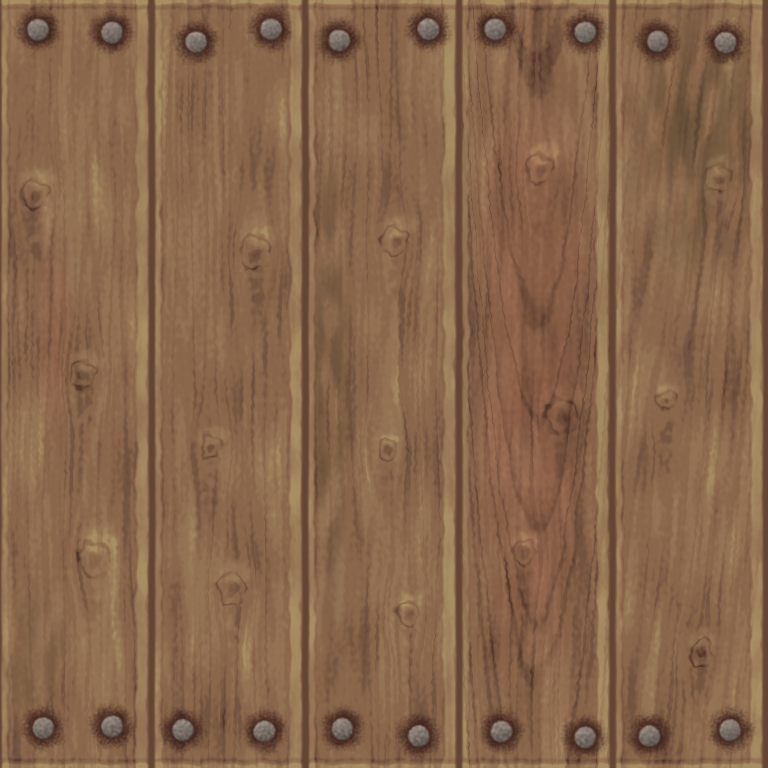
Reproduce this texture procedurally as a WebGL 2 fragment shader.

```glsl
#version 300 es
precision highp float;
// Five weathered upright wooden planks with knots, pale worn edges and rusty nails.
uniform vec2 u_resolution;
out vec4 fragColor;

const float PLANKS = 5.0;
const float SEAM_SHIFT = 0.012;
const vec3 DARK = vec3(0.33, 0.21, 0.16);
const vec3 SHADE = vec3(0.45, 0.33, 0.25);
const vec3 MID = vec3(0.54, 0.40, 0.29);
const vec3 LIGHT = vec3(0.58, 0.45, 0.33);
const vec3 PALE = vec3(0.66, 0.56, 0.39);
const vec3 RED = vec3(0.53, 0.345, 0.265);
const vec3 SOOT = vec3(0.40, 0.31, 0.22);
const vec3 RUST = vec3(0.23, 0.12, 0.10);
const vec3 STEEL = vec3(0.47, 0.43, 0.40);

vec2 hash2(vec2 p) {
  vec3 q = fract(p.xyx * vec3(0.1031, 0.1030, 0.0973));
  q += dot(q, q.yzx + 33.33);
  return fract((q.xx + q.yz) * q.zy);
}

float corner(vec2 cell, vec2 f, vec2 o) {
  return dot(hash2(cell + o) * 2.0 - 1.0, f - o);
}

// Gradient noise, roughly -0.7 to 0.7
float noise(vec2 p) {
  vec2 c = floor(p), f = fract(p);
  vec2 w = f * f * f * (f * (f * 6.0 - 15.0) + 10.0);
  return mix(mix(corner(c, f, vec2(0, 0)), corner(c, f, vec2(1, 0)), w.x),
             mix(corner(c, f, vec2(0, 1)), corner(c, f, vec2(1, 1)), w.x), w.y);
}

// Flat-topped soft ellipse
float stain(vec2 p, vec2 centre, vec2 radii) {
  vec2 d = (p - centre) / radii;
  float r2 = dot(d, d);
  return exp(-r2 * r2);
}

// Soft band of the given half width around zero
float band(float d, float halfWidth, float soft) {
  return 1.0 - smoothstep(halfWidth - soft, halfWidth + soft, abs(d));
}

vec3 woodRamp(float t) {
  vec3 c = mix(DARK, SHADE, smoothstep(-0.1, 0.2, t));
  c = mix(c, MID, smoothstep(0.2, 0.46, t));
  c = mix(c, LIGHT, smoothstep(0.48, 0.7, t));
  return mix(c, PALE, smoothstep(0.7, 1.0, t));
}

vec2 knotCentre(float id, float i) {
  vec2 h = hash2(vec2(id * 7.0 + 3.0, i * 5.0 + 11.0));
  return vec2((id + 0.22 + 0.5 * h.x) / PLANKS, 0.22 + 0.25 * i + 0.16 * (h.y - 0.5));
}

vec2 nailCentre(float id, vec2 side) {
  vec2 h = hash2(vec2(id * 3.0 + side.x, side.y + 21.0)) - 0.5;
  return vec2((id + mix(0.24, 0.77, side.x) + 0.1 * h.x) / PLANKS, mix(0.046, 0.953, side.y) + 0.02 * h.y);
}

// Broken dark ring and core, pale chipped wood above, shadow below; a change of tone
float knotTone(vec2 d, float radius) {
  float rough = noise(d * 65.0 + radius * 900.0);
  float r = length(d * vec2(1.0, 0.85)) + 0.009 * rough;
  float ring = band(r - radius, 0.0018, 0.0018) * smoothstep(-0.35, 0.1, noise(d * 50.0 + 7.0));
  float core = 1.0 - smoothstep(radius * 0.2, radius * 0.6, r);
  float chip = stain(d + 0.01 * rough, vec2(0.3, 1.2) * radius, vec2(1.3, 0.9) * radius);
  float tail = stain(d, vec2(0.006 * rough, -0.05), vec2(0.011, 0.045));
  return 0.28 * chip - 0.36 * ring - 0.3 * core - 0.2 * tail * smoothstep(-0.3, 0.2, rough);
}

float grainTone(vec2 g, float id) {
  vec2 p = g + vec2(0.0, id * 3.7);
  float patches = smoothstep(-0.2, 0.25, noise(p * vec2(14.0, 3.0)));
  float ripple = sin(p.x * 400.0 + 5.0 * noise(p * vec2(16.0, 3.0)));
  float rings = smoothstep(0.3, 0.9, ripple) * smoothstep(-0.35, 0.2, noise(p * vec2(50.0, 12.0) + 5.0));
  float lines = band(noise(p * vec2(48.0, 1.6)), 0.06, 0.06);
  float streaks = smoothstep(0.08, 0.4, noise(p * vec2(42.0, 6.0) + 9.0));
  return 0.24 * noise(p * vec2(130.0, 16.0)) + 0.34 * noise(p * vec2(26.0, 4.0))
       + 0.2 * streaks - 0.22 * rings * patches - 0.16 * lines;
}

vec3 addNail(vec3 c, vec2 d, vec2 seed, float px) {
  float r = length(d), rough = noise(d * 260.0 + seed * 90.0) + noise(d * 60.0 + seed * 50.0);
  float halo = 1.0 - smoothstep(0.011, 0.034, r + 0.006 * rough);
  c = mix(c, RUST, 0.92 * halo);
  float dome = dot(d, vec2(-0.35, 0.9)) / 0.014;
  vec3 metal = STEEL * (1.03 + 0.26 * dome + 0.28 * noise(d * 210.0 + seed * 30.0));
  return mix(c, metal, band(r + 0.0012 * rough, 0.0138, 0.0008 + px));
}

void main() {
  vec2 uv = gl_FragCoord.xy / u_resolution;
  float px = 1.0 / u_resolution.y;
  float x = uv.x * PLANKS + SEAM_SHIFT;
  float id = floor(x);

  // Ragged grain, slanted on the last plank; knots push it aside
  vec2 ragged = uv + 0.003 * vec2(noise(uv * 130.0), noise(uv * 130.0 + 40.0));
  vec2 grain = ragged + vec2(0.008 * noise(uv * vec2(9.0, 5.0)) - 0.09 * uv.y * step(3.5, id), 0.0);
  float knots = 0.0;
  for (float i = 0.0; i < 3.0; i++) {
    vec2 d = ragged - knotCentre(id, i);
    float size = hash2(vec2(id + 31.0, i)).x;
    grain.x -= 0.5 * d.x * stain(d, vec2(0.0), vec2(0.03, 0.06));
    knots += knotTone(d, mix(0.009, 0.021, size));
  }
  float tone = 0.56 + grainTone(grain, id) + knots;
  tone += 0.34 * noise(uv * vec2(13.0, 9.0) + id) + 0.17 * noise(uv * vec2(170.0, 120.0));

  // Pointed growth arches, stains and soot on individual planks
  float red = stain(ragged, vec2(0.695, 0.52), vec2(0.08, 0.42)) * (0.85 + 0.5 * noise(uv * 12.0));
  red += 0.6 * stain(uv, vec2(0.07, 0.56), vec2(0.025, 0.13));
  float arch = ragged.y * 0.12 - 9.0 * pow(ragged.x - 0.7, 2.0) + 0.006 * noise(uv * 18.0);
  tone -= 0.26 * step(2.5, id) * step(id, 3.5) * band(noise(vec2(arch * 75.0, 0.5)), 0.06, 0.05);
  float soot = stain(uv, vec2(0.905, 0.82), vec2(0.085, 0.16));
  soot += stain(uv, vec2(0.43, 0.5), vec2(0.021, 0.27)) + 0.6 * stain(uv, vec2(0.045, 0.15), vec2(0.04, 0.08));
  soot *= smoothstep(-0.3, 0.2, noise(grain * vec2(50.0, 14.0)));

  // Worn bevels beside each seam; the right edge of a plank is wider
  float seam = (x - round(x)) / PLANKS + 0.0012 * noise(vec2(uv.y * 14.0, round(x) + 0.5));
  float chipped = seam + 0.005 * noise(uv * vec2(20.0, 45.0));
  float wear = 0.85 + 0.7 * noise(vec2(uv.y * 20.0, id * 4.0 + sign(seam) + 0.5));
  float bevel = band(chipped + 0.0125, 0.007, 0.002) + 0.85 * band(chipped - 0.008, 0.0035, 0.002);
  float groove = band(chipped + 0.022, 0.001, 0.002) + band(chipped - 0.014, 0.001, 0.002);
  float endGap = min(uv.y, 1.0 - uv.y) + 0.004 * noise(uv * vec2(45.0, 20.0));
  tone = mix(tone, 0.62 + 0.35 * wear + 0.2 * (tone - 0.5), 0.85 * min(bevel, 1.0));
  tone += 0.35 * band(endGap, 0.005, 0.002) - 0.14 * groove - 0.25 * band(endGap - 0.010, 0.002, 0.003);

  vec3 color = woodRamp(tone);
  float open = 1.0 - 0.8 * min(bevel, 1.0);
  color = mix(color, RED * (0.7 + 0.55 * tone), 0.75 * min(red, 1.0) * open);
  color = mix(color, SOOT * (0.85 + 0.3 * tone), 0.75 * min(soot, 1.0) * open);
  color = mix(color, mix(DARK, SHADE, 0.5), band(seam, 0.0042, 0.0012 + px));

  for (int i = 0; i < 4; i++) {
    vec2 side = vec2(i & 1, i >> 1), centre = nailCentre(id, side);
    color = addNail(color, uv - centre, centre, px);
  }
  fragColor = vec4(color, 1.0);
}
```
